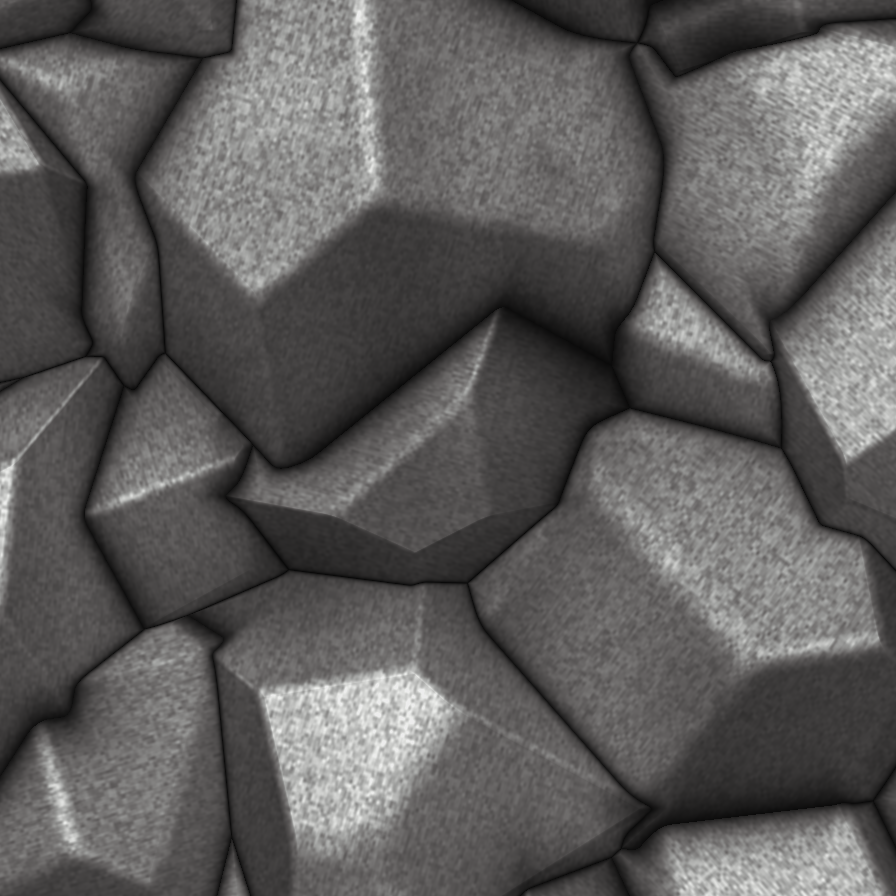
A Shadertoy shader for this texture:

```glsl
// A heap of faceted, bead-blasted grey metal stones seen from above.
// Each stone is a smooth minimum of tilted planes; the highest stone wins,
// and its exact slope drives the lighting, contact shadows and fine grain.

#define PITCH 0.33          // spacing of stone centres
#define JITTER 0.72         // scatter of centres within a cell
#define HEIGHT_SPREAD 0.22  // how far stones rise above each other
#define BEVEL 0.018         // softness of facet edges
#define GRAIN_SCALE 225.0   // speckles per canvas height
#define GRAIN 0.50          // speckle contrast
#define AMBIENT 0.27
#define DIFFUSE 0.28
#define GLOSS 0.21
#define LIGHT vec3(-0.15, 0.55, 0.80)

const int CAP_FACETS = 3;
const int WALL_FACETS = 5;
const float TAU = 6.28319;

struct Stone {
    float height;
    vec2 slope;
    float tone;    // brightness of the facet
    float crease;  // 1 on a facet edge
    float turn;    // direction of the brushed grain
};

vec3 hash3(vec2 p) {
    vec3 d = vec3(dot(p, vec2(127.1, 311.7)),
                  dot(p, vec2(269.5, 183.3)),
                  dot(p, vec2(419.2, 371.9)));
    return fract(sin(d) * 43758.5453);
}

float noise(vec2 p) {
    vec2 i = floor(p), f = fract(p);
    f = f * f * (3.0 - 2.0 * f);
    float low = mix(hash3(i).x, hash3(i + vec2(1, 0)).x, f.x);
    float high = mix(hash3(i + vec2(0, 1)).x, hash3(i + vec2(1, 1)).x, f.x);
    return mix(low, high, f.y);
}

mat2 rotation(float a) {
    return mat2(cos(a), sin(a), -sin(a), cos(a));
}

// Flat upper facets and steep walls, joined by a polynomial smooth minimum.
Stone makeStone(vec2 q, vec2 cell) {
    vec3 shape = hash3(cell + 17.3);
    float top = shape.x * HEIGHT_SPREAD;
    float radius = mix(0.12, 0.21, shape.y);
    float bevel = BEVEL * mix(0.45, 1.4, shape.z);
    Stone s = Stone(1000.0, vec2(0), 0.0, 0.0, shape.z * TAU);

    for (int i = 0; i < CAP_FACETS + WALL_FACETS; i++) {
        vec3 r = hash3(cell * 3.7 + float(i) * 5.13 + 2.9);
        bool cap = i < CAP_FACETS;
        float count = float(cap ? CAP_FACETS : WALL_FACETS);
        float angle = TAU * (float(i) + 0.55 * (r.x - 0.5)) / count + s.turn;
        float steep = cap ? mix(0.15, 0.85, r.y) : mix(1.5, 3.4, r.y);
        float lift = cap ? 0.04 * r.z : steep * radius * mix(0.8, 1.2, r.z);
        vec2 slope = -steep * vec2(cos(angle), sin(angle));
        float h = top + lift + dot(slope, q);

        float t = clamp(0.5 + 0.5 * (s.height - h) / bevel, 0.0, 1.0);
        float edge = t * (1.0 - t);
        s.height = mix(s.height, h, t) - bevel * edge;
        s.slope = mix(s.slope, slope, t);
        s.tone = mix(s.tone, fract(r.x * 7.0 + r.z), t);
        s.crease = max(s.crease * (1.0 - t), 4.0 * edge);
    }
    return s;
}

void mainImage(out vec4 fragColor, in vec2 fragCoord) {
    vec2 p = fragCoord / iResolution.y;
    vec2 home = floor(p / PITCH);

    // Find the highest stone and the height of the runner-up below it
    Stone front = Stone(-100.0, vec2(0), 0.0, 0.0, 0.0);
    float behind = -100.0;
    for (int y = -2; y <= 2; y++)
    for (int x = -2; x <= 2; x++) {
        vec2 cell = home + vec2(x, y);
        vec2 q = p - PITCH * (cell + 0.5 + JITTER * (hash3(cell).xy - 0.5));
        if (dot(q, q) > 0.4) continue;
        Stone s = makeStone(q, cell);
        behind = max(behind, min(s.height, front.height));
        if (s.height > front.height) front = s;
    }

    // Satin metal lighting
    vec3 normal = normalize(vec3(-front.slope, 1.0));
    vec3 light = normalize(LIGHT);
    float lit = max(dot(normal, light), 0.0);
    float shine = max(dot(normal, normalize(light + vec3(0, 0, 1))), 0.0);
    float tone = AMBIENT + DIFFUSE * lit * lit;
    tone *= mix(0.78, 1.18, front.tone) * mix(0.85, 1.15, noise(p * 9.0));
    tone += GLOSS * pow(shine, 24.0);
    tone += 0.12 * pow(front.crease, 3.0) * lit * noise(p * 40.0 + 3.0);

    // Contact shadow: narrow on steep walls, wide on gentle facets
    float steepness = smoothstep(0.4, 2.2, length(front.slope));
    float reach = mix(0.026, 0.012, steepness);
    tone *= 1.0 - 0.82 * exp(-(front.height - behind) / reach);
    tone *= mix(0.72, 1.0, smoothstep(-0.15, 0.08, front.height));

    // Blasted speckle with a slight brushed direction
    vec2 g = rotation(front.turn) * p * GRAIN_SCALE;
    float speckle = 0.6 * noise(g) + 0.4 * noise(g * vec2(0.6, 1.5) + 31.0) - 0.5;
    tone *= 1.0 + GRAIN * speckle * mix(0.6, 1.3, smoothstep(0.25, 0.6, tone));

    vec3 tint = mix(vec3(1.02, 0.99, 0.985), vec3(1.0, 1.005, 0.995),
                    smoothstep(0.3, 0.65, tone));
    fragColor = vec4(clamp(tone * tint, 0.04, 0.93), 1.0);
}
```
